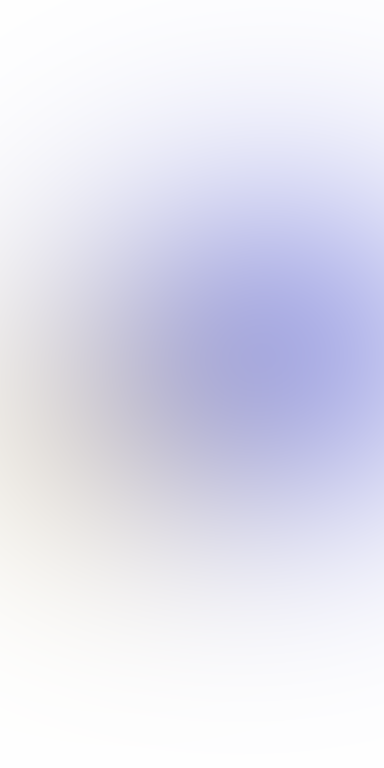
Give the GLSL for this background, as a Shadertoy shader.

```glsl
// Soft periwinkle glow over a faint warm haze on white
#define BLUE_CENTER vec2(0.716, 0.542)
#define BLUE_SPREAD vec2(0.39, 0.174)
#define BLUE_ABSORB vec3(0.325, 0.308, 0.070)
#define WARM_CENTER vec2(0.286, 0.453)
#define WARM_SPREAD vec2(0.34, 0.156)
#define WARM_ABSORB vec3(0.034, 0.056, 0.135)
#define PAPER_COLOR vec3(0.998)

// Elliptical Gaussian falloff, one at its center
float glow(vec2 uv, vec2 center, vec2 spread) {
    vec2 offset = (uv - center) / spread;
    return exp(-0.5 * dot(offset, offset));
}

void mainImage(out vec4 fragColor, in vec2 fragCoord) {
    vec2 uv = fragCoord / iResolution.xy;

    // Each glow removes its complementary light from the paper
    vec3 color = PAPER_COLOR;
    color -= BLUE_ABSORB * glow(uv, BLUE_CENTER, BLUE_SPREAD);
    color -= WARM_ABSORB * glow(uv, WARM_CENTER, WARM_SPREAD);

    fragColor = vec4(clamp(color, 0.0, 1.0), 1.0);
}
```
